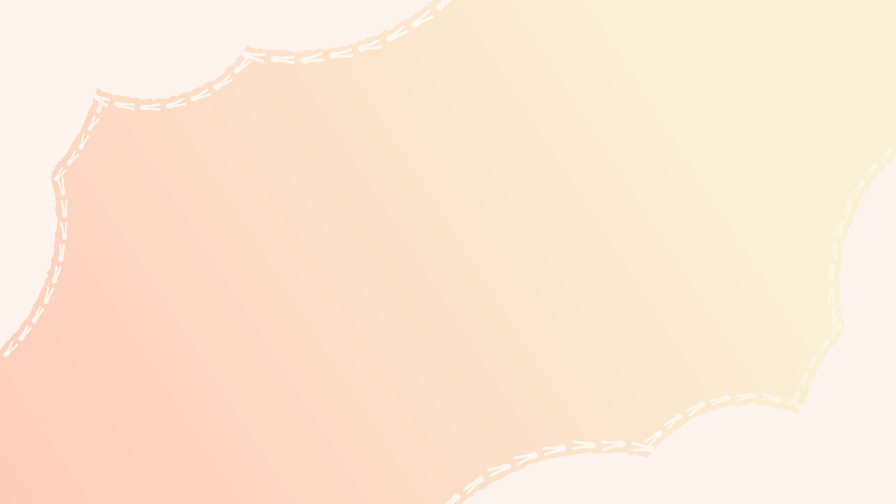
Reproduce this background procedurally as a Shadertoy shader.

```glsl
// A diagonal peach-to-cream gradient framed by two pale scalloped corners.
// Each scallop is a disc built from a chord and its bulge; forked stitches
// repeat along the arcs, and a half turn of the canvas makes the second corner.

#define ASPECT 1.7778
#define PEACH vec3(1.0, 0.80, 0.733)
#define CREAM vec3(0.98, 0.945, 0.831)
#define PAPER vec3(1.0, 0.953, 0.935)
#define THREAD vec3(1.0, 0.972, 0.95)
#define GRADIENT_AXIS vec2(0.842, 0.539)
#define GRADIENT_LENGTH 1.58
#define STITCH_GAP 0.0165
#define STITCH_PHASE 0.25
#define ROUGHNESS 0.005
#define GRAIN 0.009

const int ARCS = 4;

// Corner cusps, measured right and down from the upper left corner
const vec2 CUSPS[5] = vec2[5](vec2(0.0, 0.690), vec2(0.0995, 0.3426),
    vec2(0.192, 0.176), vec2(0.4907, 0.0926), vec2(0.902, -0.039));
const float BULGES[4] = float[4](0.051, 0.0116, 0.0556, 0.0572);
const float STITCHES[4] = float[4](9.0, 5.0, 7.0, 8.0);

float hash(float n) {
    return fract(sin(n * 127.1) * 43758.5453);
}

float noise(float x) {
    float i = floor(x), f = fract(x);
    return mix(hash(i), hash(i + 1.0), f * f * (3.0 - 2.0 * f));
}

float capsule(vec2 p, vec2 a, vec2 b, float radius) {
    vec2 pa = p - a, ba = b - a;
    float h = clamp(dot(pa, ba) / dot(ba, ba), 0.0, 1.0);
    return length(pa - ba * h) - radius;
}

// A round head with two thin prongs, in units of one stitch spacing
float stitchShape(vec2 p, float seed) {
    float tilt = 0.3 * (hash(seed) - 0.5);
    p = mat2(cos(tilt), -sin(tilt), sin(tilt), cos(tilt)) * p;
    float spread = 0.08 + 0.05 * hash(seed + 3.7);
    float head = capsule(p, vec2(-0.27, 0.0), vec2(-0.18, 0.0), 0.115);
    vec2 mirrored = vec2(p.x, abs(p.y));
    float prong = capsule(mirrored, vec2(-0.2, 0.03), vec2(0.36, spread), 0.048);
    return min(head, prong);
}

// Returns the distances to the paper (x) and to the stitches (y)
vec2 scallops(vec2 p, float seed) {
    vec2 nearest = vec2(1e3);
    for (int i = 0; i < ARCS; i++) {
        // Disc through both cusps
        vec2 chord = CUSPS[i + 1] - CUSPS[i];
        float halfChord = 0.5 * length(chord), bulge = BULGES[i];
        vec2 tangent = normalize(chord);
        vec2 normal = vec2(-tangent.y, tangent.x);
        float radius = (halfChord * halfChord + bulge * bulge) / (2.0 * bulge);
        vec2 center = 0.5 * (CUSPS[i] + CUSPS[i + 1]) - normal * (radius - bulge);

        // Arc coordinates
        vec2 d = p - center;
        float halfAngle = asin(halfChord / radius);
        float angle = atan(dot(d, tangent), dot(d, normal));
        float along = radius * (angle + halfAngle);
        float edge = length(d) - radius;

        // Torn edge
        float torn = ROUGHNESS * (noise(along / GRAIN + seed + float(i) * 31.0) - 0.5);
        nearest.x = min(nearest.x, edge + torn);

        // Nearest stitch on this arc
        float spacing = 2.0 * radius * halfAngle / STITCHES[i];
        float cell = along / spacing - STITCH_PHASE;
        float index = clamp(floor(cell + 0.5), 0.0, STITCHES[i] - 1.0);
        vec2 local = vec2(cell - index, (edge - STITCH_GAP) / spacing);
        float stitch = spacing * stitchShape(local, index + 17.0 * float(i) + seed);
        nearest.y = min(nearest.y, stitch);
    }
    return nearest;
}

float coverage(float dist) {
    return clamp(0.5 - dist * iResolution.y, 0.0, 1.0);
}

void mainImage(out vec4 fragColor, in vec2 fragCoord) {
    vec2 p = fragCoord / iResolution.xy * vec2(ASPECT, 1.0);

    // Diagonal gradient
    float blend = clamp(dot(p, GRADIENT_AXIS) / GRADIENT_LENGTH, 0.0, 1.0);
    vec3 color = mix(PEACH, CREAM, blend);

    // Half turn onto the upper left corner
    vec2 corner = vec2(p.x, 1.0 - p.y);
    bool turned = corner.x / ASPECT + corner.y > 1.0;
    if (turned) corner = vec2(ASPECT, 1.0) - corner;
    vec2 dist = scallops(corner, turned ? 53.0 : 0.0);

    // Stitches fade toward the right, paper lies on top
    float opacity = mix(0.95, 0.55, smoothstep(1.3, 1.7, p.x));
    color = mix(color, THREAD, opacity * coverage(dist.y));
    color = mix(color, PAPER, coverage(dist.x));
    fragColor = vec4(color, 1.0);
}
```
